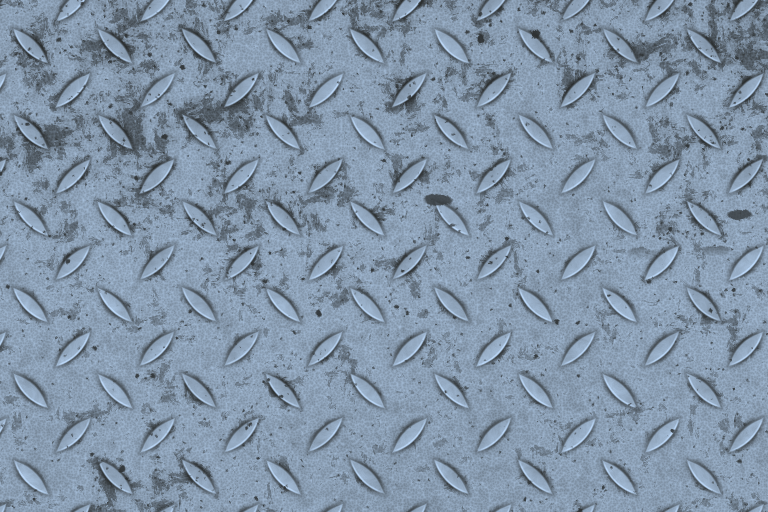
Reproduce this texture procedurally as a WebGL 1 fragment shader.

```glsl
precision highp float;

uniform vec2 u_resolution;

#define PITCH vec2(0.1643, 0.1684)
#define FALLING_ORIGIN vec2(0.0605, 0.0684)
#define RISING_ORIGIN vec2(0.1430, 0.1504)
#define HALF_LENGTH 0.0480
#define HALF_WIDTH 0.0132
#define INK vec3(0.15, 0.16, 0.16)
#define STEEL vec3(0.61, 0.70, 0.80)
#define BASE_TONE 0.93
#define GRIME 0.42
#define GRAIN 0.24
#define SPECK_TONE 0.05

vec3 hash3(vec2 p) {
  vec3 h = fract(p.xyx * vec3(0.1031, 0.1030, 0.0973));
  h += dot(h, h.yzx + 33.33);
  return fract((h.xxy + h.yzx) * h.zyx);
}

// Rotated, warped sine layers, roughly -1 to 1
float sineNoise(vec2 p) {
  float sum = 0.0, amp = 0.5;
  for (int i = 0; i < 7; i++) {
    p = mat2(0.8, 0.6, -0.6, 0.8) * p * 1.7 + 1.3;
    p += 0.5 * sin(p.yx * 1.2);
    sum += amp * sin(p.x) * sin(p.y);
    amp *= 0.74;
  }
  return sum;
}

// Distance to the nearest scattered point, in cells
float cellular(vec2 p) {
  float nearest = 1.0;
  for (int y = -1; y <= 1; y++)
    for (int x = -1; x <= 1; x++) {
      vec2 cell = floor(p) + vec2(x, y);
      nearest = min(nearest, length(cell + hash3(cell).xy - p));
    }
  return nearest;
}

// Coverage by scattered spots; chance sets how many cells hold one
float specks(vec2 p, float radius, float chance, float blur) {
  float cover = 0.0;
  for (int y = -1; y <= 1; y++)
    for (int x = -1; x <= 1; x++) {
      vec2 cell = floor(p) + vec2(x, y);
      vec3 rnd = hash3(cell + 71.0);
      float r = radius * max(0.0, 1.0 - rnd.z / chance);
      float d = length(cell + rnd.xy - p);
      float spot = 1.0 - smoothstep(r - blur, r + blur, d);
      cover = max(cover, spot * min(1.0, r / blur));
    }
  return cover;
}

// Pointed oval with its long axis along y
float lozengeDistance(vec2 p, float a, float b) {
  float radius = (a * a + b * b) / (2.0 * b);
  float offset = radius - b;
  p = abs(p);
  return (p.y - a) * offset > p.x * a
    ? length(p - vec2(0.0, a))
    : length(p + vec2(offset, 0.0)) - radius;
}

// One lattice of raised bars; slant is 1 rising, -1 falling
float addBars(float tone, vec2 uv, vec2 origin, float slant, float dirt, float rough, float px) {
  vec2 q = (uv - origin) / PITCH + 0.5;
  vec3 rnd = hash3(floor(q) + 20.0 + 9.0 * slant);
  vec2 local = (fract(q) - 0.5) * PITCH + (rnd.xy - 0.5) * 0.002;
  vec2 bar = vec2(local.x - slant * local.y, slant * local.x + local.y) * 0.7071;
  float d = lozengeDistance(bar, HALF_LENGTH, HALF_WIDTH * (0.95 + 0.1 * rnd.z));
  float upper = -slant * bar.x / HALF_WIDTH;
  float upSide = smoothstep(-0.5, 0.5, upper);

  // Ragged dirt gathered at the foot, thinning toward the tips
  float foot = max(d, 0.0) / (0.0048 * (1.0 + 0.6 * rough));
  float middle = 1.0 - 0.6 * smoothstep(0.3, 1.0, abs(bar.y) / HALF_LENGTH);
  float halo = exp(-foot * foot * 0.6) * (0.62 + 0.3 * dirt + 0.15 * rnd.x) * middle;
  tone *= 1.0 - clamp(halo, 0.0, 0.92);

  // Worn face, shaded upper bevel and thin lit lower edge
  float face = 0.91 + 0.08 * rnd.y - 0.07 * upper + 0.09 * rough - 0.12 * dirt;
  face -= 0.42 * upSide * smoothstep(-0.0036, 0.0, d);
  float rim = 1.0 - smoothstep(0.0003, 0.0014 + px, abs(d + 0.0016));
  face += rim * 0.24 * (1.0 - upSide);
  return mix(tone, face, 1.0 - smoothstep(-px, px, d));
}

void main() {
  vec2 uv = gl_FragCoord.xy / u_resolution.y;
  float px = 1.0 / u_resolution.y;

  // Uneven grime, heavier toward the top
  float broad = sineNoise(uv * 2.3 + 4.0);
  float fine = sineNoise(uv * 15.0);
  float rough = sineNoise(uv * 52.0 + 2.0);
  float dirt = smoothstep(-0.1, 1.1, 0.4 * broad + 0.5 * fine + 0.2 * rough + 0.42 * uv.y);

  // Bare plate with grain and mottling
  float grain = cellular(uv * 210.0) - 0.48;
  float tone = BASE_TONE + 0.07 * broad + 0.08 * fine + 0.09 * rough + GRAIN * grain;
  tone -= GRIME * dirt * dirt + 0.05 * smoothstep(0.5, 0.0, uv.y);

  // Soot caught in the grimy patches
  float soot = smoothstep(0.35, 1.0, rough + 0.6 * fine + 0.8 * dirt - 0.15);
  tone -= 0.28 * soot;

  tone = addBars(tone, uv, FALLING_ORIGIN, -1.0, dirt, rough, px);
  tone = addBars(tone, uv, RISING_ORIGIN, 1.0, dirt, rough, px);

  // Ragged pits and specks at three scales
  vec2 ragged = uv + 0.0035 * vec2(rough, sineNoise(uv * 47.0 + 7.0));
  float marks = 0.7 * specks(ragged * 110.0, 0.25, 0.08 + 0.4 * dirt, 110.0 * px);
  marks = max(marks, 0.85 * specks(ragged * 42.0, 0.17, 0.05 + 0.2 * dirt, 42.0 * px));
  marks = max(marks, 0.9 * specks(ragged * 12.0, 0.09, 0.09 + 0.1 * dirt, 12.0 * px));

  // Smeared stains along one band, mostly to the right
  float band = exp(-pow((uv.y - 0.59) / 0.06, 2.0)) * smoothstep(0.6, 1.1, uv.x);
  float smear = specks(ragged * vec2(9.0, 22.0), 0.26, 0.01 + 0.35 * band, 0.04);
  marks = max(marks, 0.75 * smear * smoothstep(0.0, 0.4, band));

  tone = mix(tone, SPECK_TONE, marks);
  gl_FragColor = vec4(mix(INK, STEEL, clamp(tone, 0.0, 1.25)), 1.0);
}
```
